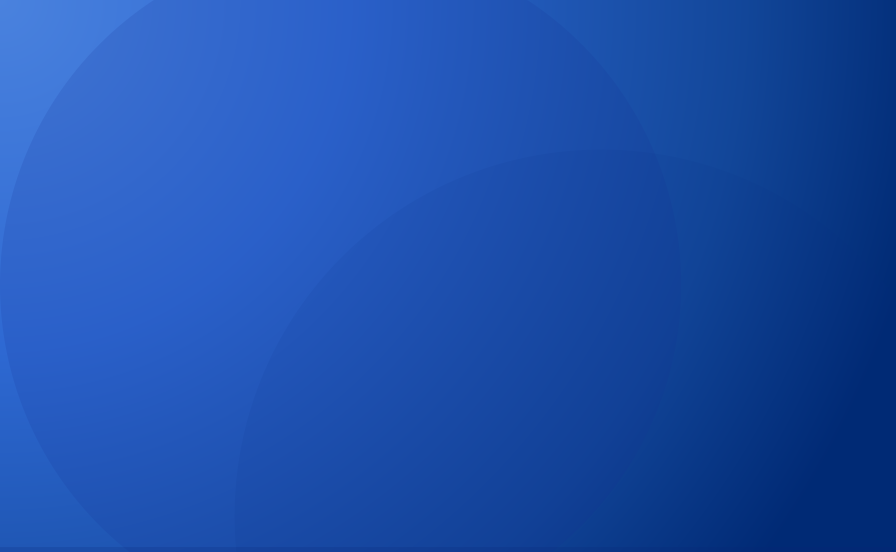
Write a Shadertoy shader that draws this background.

```glsl
// A deep blue backdrop: a radial gradient spreads from the top left corner,
// with two large translucent discs laid over it and a faint dark bottom rim.
// All lengths are in canvas heights, with the origin at the lower left.

// Gradient centre and stops, from bright to dark
const vec2 GLOW_CENTRE = vec2(0.0, 1.0);
const int STOP_COUNT = 5;
const float STOP_RADIUS[STOP_COUNT] = float[](0.0, 0.633, 1.055, 1.35, 1.71);
const vec3 STOP_COLOUR[STOP_COUNT] = vec3[](
    vec3(0.290, 0.510, 0.870),
    vec3(0.180, 0.410, 0.825),
    vec3(0.115, 0.330, 0.690),
    vec3(0.070, 0.275, 0.600),
    vec3(0.000, 0.165, 0.455));

// Translucent discs: centre xy, radius
const vec3 LEFT_DISC = vec3(0.617, 0.484, 0.617);
const vec3 RIGHT_DISC = vec3(1.089, 0.065, 0.664);
const vec4 LEFT_TINT = vec4(0.08, 0.18, 0.58, 0.15);
const vec4 RIGHT_TINT = vec4(0.02, 0.16, 0.50, 0.08);

// Dark rim along the bottom
const float RIM_HEIGHT = 0.009;
const vec4 RIM_TINT = vec4(0.03, 0.13, 0.45, 0.18);

// Piecewise linear colour ramp over the distance from the glow centre
vec3 radialGradient(float radius) {
    vec3 colour = STOP_COLOUR[0];
    for (int i = 1; i < STOP_COUNT; i++) {
        float span = STOP_RADIUS[i] - STOP_RADIUS[i - 1];
        float t = clamp((radius - STOP_RADIUS[i - 1]) / span, 0.0, 1.0);
        colour = mix(colour, STOP_COLOUR[i], t);
    }
    return colour;
}

// Antialiased coverage of a signed distance, one pixel wide
float coverage(float signedDistance, float pixel) {
    return clamp(0.5 - signedDistance / pixel, 0.0, 1.0);
}

float discDistance(vec2 p, vec3 disc) {
    return length(p - disc.xy) - disc.z;
}

vec3 blend(vec3 base, vec4 tint, float mask) {
    return mix(base, tint.rgb, tint.a * mask);
}

void mainImage(out vec4 fragColor, in vec2 fragCoord) {
    vec2 p = fragCoord / iResolution.y;
    float pixel = 1.0 / iResolution.y;

    // Backdrop
    vec3 colour = radialGradient(distance(p, GLOW_CENTRE));

    // Overlays
    colour = blend(colour, LEFT_TINT, coverage(discDistance(p, LEFT_DISC), pixel));
    colour = blend(colour, RIGHT_TINT, coverage(discDistance(p, RIGHT_DISC), pixel));
    colour = blend(colour, RIM_TINT, coverage(p.y - RIM_HEIGHT, pixel));

    fragColor = vec4(colour, 1.0);
}
```
